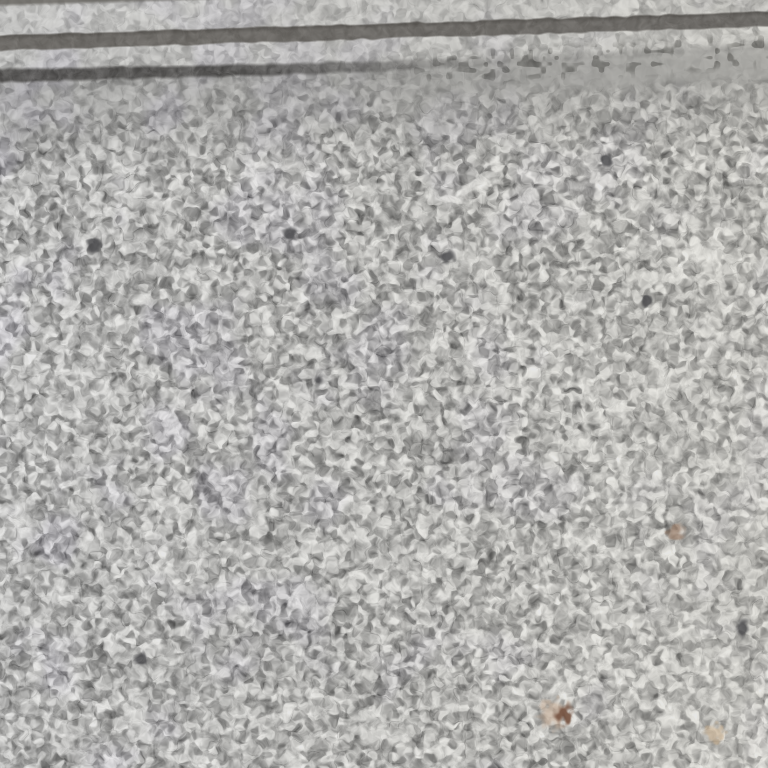
Write a three.js fragment shader that draws this texture.

```glsl
// Pale speckled granite with two dark, slightly tilted grooves along the top.
// Soft-edged cellular crystals and warped value noise make the grain; the
// grooves, shaded ledge and mineral stains are laid over it by distance.
varying vec2 vUv;

float hash(vec2 p) {
  vec3 q = fract(p.xyx * 0.1031);
  q += dot(q, q.yzx + 33.33);
  return fract((q.x + q.y) * q.z);
}

float noise(vec2 p) {
  vec2 i = floor(p), f = fract(p);
  f = f * f * (3.0 - 2.0 * f);
  return mix(mix(hash(i), hash(i + vec2(1.0, 0.0)), f.x),
             mix(hash(i + vec2(0.0, 1.0)), hash(i + vec2(1.0)), f.x), f.y);
}

float fbm(vec2 p) {
  float sum = 0.0, gain = 0.5;
  for (int i = 0; i < 3; i++) {
    sum += gain * noise(p);
    p = mat2(1.6, 1.2, -1.2, 1.6) * p + 17.3;
    gain *= 0.5;
  }
  return sum / 0.875;
}

// Tone of the crystals, blended softly across their borders
float crystals(vec2 p) {
  vec2 cell = floor(p);
  float total = 0.0, tone = 0.0;
  for (int y = -1; y <= 1; y++) {
    for (int x = -1; x <= 1; x++) {
      vec2 id = cell + vec2(float(x), float(y));
      vec2 seed = id + vec2(hash(id), hash(id + 71.7));
      float w = exp(-9.0 * length(p - seed));
      tone += w * hash(id + 137.1);
      total += w;
    }
  }
  return tone / total;
}

// Soft horizontal band around a centre line
float band(float dist, float halfWidth, float blur) {
  return 1.0 - smoothstep(halfWidth - blur, halfWidth + blur, abs(dist));
}

// Ragged mineral spot
float spot(vec2 p, vec2 centre, float radius) {
  float d = length(p - centre) + radius * 0.9 * (noise(p * 150.0) - 0.5);
  return 1.0 - smoothstep(radius * 0.4, radius * 1.15, d);
}

void main() {
  vec2 p = vUv;

  // Line positions: the lower ledge bends up towards the right
  float ledge = p.y - (0.902 + 0.012 * p.x + 0.027 * p.x * p.x);
  float groove = p.y - (0.944 + 0.031 * p.x);
  float rim = p.y - (0.998 + 0.03 * p.x);

  // Grain: crystals, fine mottling and thin dark curling flecks
  vec2 warp = vec2(noise(p * 110.0), noise(p * 110.0 + 43.0)) - 0.5;
  vec2 q = p + 0.007 * warp;
  float fine = fbm(q * 140.0 + 9.0);
  float broad = fbm(p * 9.0 + 3.0);
  float vein = 1.0 - smoothstep(0.0, 0.11, abs(noise(q * 72.0 + 5.0) - 0.47));
  float detail = 0.36 * (crystals(q * 125.0) - 0.5) + 0.36 * (fine - 0.5);
  detail -= 0.09 * (vein * smoothstep(0.3, 0.7, noise(p * 85.0 + 90.0)) - 0.17);
  detail -= 0.13 * smoothstep(0.74, 0.95, noise(q * 75.0 + 31.0));
  detail -= 0.9 * detail * max(detail, 0.0);

  // Grain is muted under the ledge, on the strips and towards the right
  float contrast = mix(0.5, 1.0, smoothstep(0.0, 0.14, -ledge));
  contrast *= 1.0 - 0.2 * smoothstep(0.65, 1.0, p.x) * (1.0 - p.y);
  float polished = band(ledge + 0.022, 0.022, 0.012) * smoothstep(0.3, 0.85, p.x);
  contrast *= 1.0 - 0.7 * polished;

  float light = 0.697 + 0.04 * (broad - 0.5);
  light += 0.05 * smoothstep(0.55, 1.0, p.x) * (1.0 - p.y);
  light -= 0.06 * band(ledge + 0.04, 0.06, 0.04) * (1.0 - smoothstep(-0.004, 0.004, ledge));
  light += 0.03 * smoothstep(0.0, 0.012, ledge);
  vec3 color = vec3(light + detail * contrast);

  // Faint violet drifts on the left, warmer stone on the right
  float violet = smoothstep(0.5, 0.75, fbm(p * 14.0 + 60.0)) * (1.0 - 0.7 * p.x);
  color += violet * vec3(-0.004, -0.008, 0.012);
  color *= mix(vec3(1.0, 1.0, 0.992), vec3(1.005, 1.0, 0.975), p.x);

  // Dark inclusions
  float dark = spot(p, vec2(0.124, 0.681), 0.011);
  dark = max(dark, spot(p, vec2(0.414, 0.504), 0.009));
  dark = max(dark, spot(p, vec2(0.582, 0.665), 0.010));
  dark = max(dark, spot(p, vec2(0.967, 0.182), 0.011));
  dark = max(dark, spot(p, vec2(0.186, 0.140), 0.010));
  dark = max(dark, spot(p, vec2(0.790, 0.792), 0.009));
  dark = max(dark, spot(p, vec2(0.378, 0.694), 0.010));
  dark = max(dark, spot(p, vec2(0.843, 0.608), 0.008));
  color = mix(color, vec3(0.28, 0.28, 0.29), 0.8 * dark);

  // Rust stains
  color = mix(color, vec3(0.80, 0.70, 0.61), 0.6 * spot(p, vec2(0.722, 0.072), 0.020));
  color = mix(color, vec3(0.43, 0.29, 0.22), 0.85 * spot(p, vec2(0.735, 0.070), 0.013));
  color = mix(color, vec3(0.58, 0.45, 0.36), 0.6 * spot(p, vec2(0.880, 0.309), 0.013));
  color = mix(color, vec3(0.80, 0.68, 0.53), 0.5 * spot(p, vec2(0.930, 0.043), 0.015));

  // Grooves with uneven edges; the lower one thins and fades to the right
  float wobble = 0.003 * (noise(p * vec2(70.0, 40.0)) - 0.5);
  vec3 recess = vec3(0.43, 0.42, 0.405) + 0.12 * (fine - 0.5);
  recess -= 0.06 * smoothstep(0.003, 0.009, groove);
  color = mix(color, recess, band(groove + wobble, 0.0098, 0.0018));
  float fade = 1.0 - smoothstep(0.3, 0.68, p.x);
  float shadow = band(ledge + wobble, 0.0088 - 0.005 * p.x, 0.003) * mix(0.1, 0.9, fade);
  color = mix(color, vec3(0.32, 0.315, 0.31) + 0.2 * (fine - 0.5), shadow);
  float pits = smoothstep(0.62, 0.8, noise(p * 120.0)) * band(ledge + 0.006, 0.02, 0.01);
  color -= 0.16 * pits * smoothstep(0.45, 0.65, p.x);
  color = mix(color, vec3(0.40, 0.39, 0.37), 0.8 * band(rim, 0.005, 0.003));

  gl_FragColor = vec4(clamp(color, 0.0, 0.9), 1.0);
}
```
